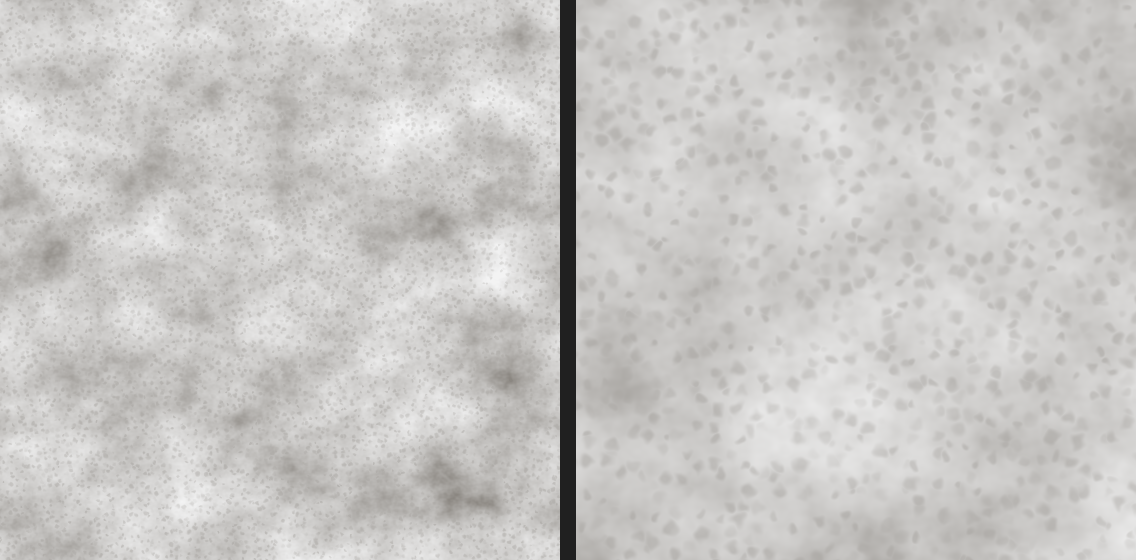
Left, the full canvas; right, a detail of the centre.
Give the GLSL for this texture, as a Shadertoy shader.

```glsl
#define DARK_STONE vec3(0.58, 0.565, 0.545)
#define LIGHT_STONE vec3(0.935, 0.935, 0.935)
#define CLOUD_REPEATS vec2(5.0, 6.0)
#define CLOUD_OCTAVES 6
#define CLOUD_GAIN 0.62
#define CLOUD_CONTRAST 0.5
#define MEAN_TONE 0.65
#define BLOTCH_DEPTH 0.36
#define PORE_REPEATS 96.0
#define PORE_DEPTH 0.24
#define PORE_WARP 0.3

// Three random values in 0..1 for a lattice cell
vec3 hash3(vec2 cell, float seed) {
    uvec3 v = uvec3(uvec2(cell), uint(seed)) * 1664525u + 1013904223u;
    v.x += v.y * v.z; v.y += v.z * v.x; v.z += v.x * v.y;
    v ^= v >> 16u;
    v.x += v.y * v.z; v.y += v.z * v.x; v.z += v.x * v.y;
    return vec3(v >> 8u) / 16777216.0;
}

float cornerSlope(vec2 cell, vec2 offset, vec2 period, float seed) {
    float angle = 6.28319 * hash3(mod(cell, period), seed).x;
    return dot(vec2(cos(angle), sin(angle)), offset);
}

// Gradient noise that wraps after a whole number of cells
float gradientNoise(vec2 p, vec2 period, float seed) {
    vec2 i = floor(p), f = p - i;
    vec2 w = f * f * f * (f * (f * 6.0 - 15.0) + 10.0);
    vec2 e = vec2(1.0, 0.0);
    float low = mix(cornerSlope(i, f, period, seed),
                    cornerSlope(i + e.xy, f - e.xy, period, seed), w.x);
    float high = mix(cornerSlope(i + e.yx, f - e.yx, period, seed),
                     cornerSlope(i + e.xx, f - e.xx, period, seed), w.x);
    return mix(low, high, w.y);
}

// Layered clouds; each octave is shifted so lattice points do not line up
float clouds(vec2 uv) {
    float sum = 0.0, weight = 1.0;
    vec2 period = CLOUD_REPEATS;
    for (int k = 0; k < CLOUD_OCTAVES; k++) {
        float seed = float(k) + 11.0;
        vec2 shift = vec2(0.37, 0.61) * seed;
        sum += weight * gradientNoise(uv * period + shift, period, seed);
        weight *= CLOUD_GAIN;
        period *= 2.0;
    }
    return sum;
}

// Soft scattered pores of varied size and strength
float pores(vec2 uv) {
    vec2 period = vec2(PORE_REPEATS);
    vec2 warpPeriod = period * 1.5;
    vec2 warp = vec2(gradientNoise(uv * warpPeriod, warpPeriod, 31.0),
                     gradientNoise(uv * warpPeriod, warpPeriod, 32.0));
    vec2 p = uv * period + PORE_WARP * warp;
    vec2 cell = floor(p);
    float cover = 0.0;
    for (int y = -1; y <= 1; y++)
    for (int x = -1; x <= 1; x++) {
        vec2 neighbour = cell + vec2(x, y);
        vec2 id = mod(neighbour, period);
        vec3 rnd = hash3(id, 41.0);
        float radius = mix(0.26, 0.5, rnd.z);
        float strength = smoothstep(-0.1, 0.9, hash3(id, 42.0).x);
        float dist = length(p - neighbour - rnd.xy);
        float pore = 1.0 - smoothstep(radius * 0.3, radius * 1.2, dist);
        cover = max(cover, strength * pore);
    }
    return cover;
}

void mainImage(out vec4 fragColor, in vec2 fragCoord) {
    vec2 uv = fragCoord / iResolution.xy;

    // Clouded base, with the dark blotches deepened
    float cloud = clouds(uv);
    float shade = min(cloud, 0.0);
    float tone = MEAN_TONE + CLOUD_CONTRAST * cloud - BLOTCH_DEPTH * shade * shade;

    // Pores fade out inside the dark blotches
    tone -= PORE_DEPTH * pores(uv) * smoothstep(0.15, 0.75, tone);

    fragColor = vec4(mix(DARK_STONE, LIGHT_STONE, clamp(tone, -0.1, 1.05)), 1.0);
}
```
